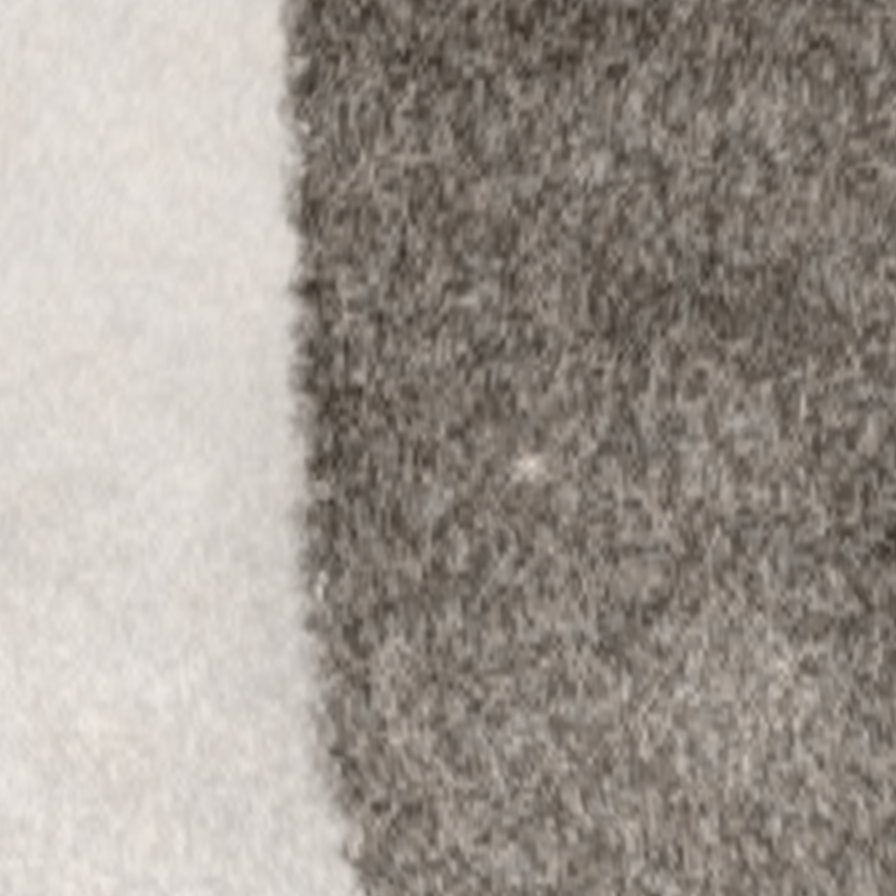
A three.js fragment shader for this texture:

```glsl
varying vec2 vUv;

#define CREAM vec3(0.872, 0.850, 0.828)
#define WOOL vec3(0.490, 0.457, 0.425)
#define COOL_SHADE vec3(0.97, 1.0, 1.03)
#define FIBRE_FREQ vec2(98.0, 62.0)
#define WOOL_CONTRAST 0.42
#define CREAM_CONTRAST 0.10
#define EDGE_RAGGED 0.018

float hash(vec2 p) {
  vec3 q = fract(vec3(p.xyx) * 0.1031);
  q += dot(q, q.yzx + 33.33);
  return fract((q.x + q.y) * q.z);
}

float noise(vec2 p) {
  vec2 i = floor(p);
  vec2 f = fract(p);
  f = f * f * (3.0 - 2.0 * f);
  return mix(mix(hash(i), hash(i + vec2(1.0, 0.0)), f.x),
             mix(hash(i + vec2(0.0, 1.0)), hash(i + vec2(1.0, 1.0)), f.x), f.y);
}

// Centred layered noise for broad, cloudy variation
float clouds(vec2 p) {
  float sum = 0.0;
  float weight = 0.5;
  for (int i = 0; i < 4; i++) {
    sum += weight * (noise(p) - 0.5);
    p = mat2(0.8, 0.6, -0.6, 0.8) * p * 2.03 + 17.0;
    weight *= 0.5;
  }
  return sum;
}

// Short upright fibres, leaning more toward the bottom
float fibres(vec2 p) {
  p.x += 0.010 * (noise(p * 16.0 + 3.0) - 0.5) + 0.10 * p.y * (1.0 - p.y);
  p.y += 0.008 * (noise(p * 30.0 + 40.0) - 0.5);
  float coarse = noise(p * FIBRE_FREQ) - 0.5;
  float fine = noise(p * FIBRE_FREQ * 1.8 + 61.0) - 0.5;
  float tufts = noise(p * FIBRE_FREQ * 0.5 + 23.0) - 0.5;
  return 0.55 * coarse + 0.45 * fine + 0.18 * tufts;
}

// Soft elliptical patch
float patchAt(vec2 p, vec2 centre, vec2 radius) {
  vec2 d = (p - centre) / radius;
  return exp(-dot(d, d));
}

// Seam between the two cloths, bending right toward the bottom
float seamX(float y) {
  float drop = 1.0 - y;
  return 0.328 + 0.035 * drop + 0.055 * pow(drop, 6.0);
}

vec3 creamCloth(vec2 p, float offset, float grain) {
  float lower = 1.0 - smoothstep(0.1, 0.7, p.y);
  float tone = CREAM_CONTRAST * (grain * (0.7 + 0.5 * lower) + 0.5 * clouds(p * 9.0));
  tone -= 0.030 * patchAt(p, vec2(0.02, 0.41), vec2(0.09, 0.07));
  tone -= 0.035 * patchAt(p, vec2(0.28, 0.15), vec2(0.10, 0.16));
  tone -= 0.035 * patchAt(p, vec2(0.30, 0.42), vec2(0.07, 0.16));
  tone -= (0.045 + 0.035 * lower) * exp(offset * 24.0);
  vec3 tint = vec3(0.022, 0.0, -0.018) * clouds(p * 18.0 + 9.0);
  return CREAM + tone + tint;
}

vec3 woolCloth(vec2 p, float offset, float grain) {
  float tone = WOOL_CONTRAST * grain + 0.10 * clouds(p * 6.0 + 5.0);
  tone += 0.060 * (1.0 - smoothstep(0.10, 0.55, p.y)) - 0.012;

  // Shaded areas
  tone -= 0.050 * patchAt(p, vec2(0.62, 0.97), vec2(0.22, 0.07));
  tone -= 0.055 * patchAt(p, vec2(0.80, 0.66), vec2(0.13, 0.06));
  tone -= 0.045 * patchAt(p, vec2(0.40, 0.47), vec2(0.10, 0.09));
  tone -= 0.060 * patchAt(p, vec2(1.00, 0.38), vec2(0.06, 0.09));
  tone -= 0.055 * exp(-max(offset, 0.0) * 24.0);

  // Brushed highlights and pale tufts
  tone += 0.055 * patchAt(p, vec2(0.83, 0.22), vec2(0.12, 0.11));
  tone += 0.030 * patchAt(p, vec2(0.80, 0.50), vec2(0.14, 0.08));
  tone += 0.050 * patchAt(p, vec2(0.44, 0.81), vec2(0.05, 0.035));
  tone += 0.190 * patchAt(p, vec2(0.592, 0.478), vec2(0.016, 0.022));
  tone += 0.130 * patchAt(p, vec2(0.707, 0.897), vec2(0.010, 0.020));
  tone += 0.130 * patchAt(p, vec2(0.626, 0.580), vec2(0.008, 0.020));
  tone += 0.100 * patchAt(p, vec2(0.445, 0.270), vec2(0.018, 0.018));

  float hue = clouds(p * 34.0 + 31.0);
  return (WOOL + tone) * mix(vec3(1.0), COOL_SHADE, hue * 2.0);
}

void main() {
  vec2 p = vUv;
  float grain = fibres(p);

  // Frayed seam, softest in its lower half
  float fray = noise(vec2(p.x * 24.0, p.y * 40.0)) - 0.5;
  fray += 0.6 * (noise(p * vec2(80.0, 90.0) + 12.0) - 0.5);
  float offset = p.x - seamX(p.y) + EDGE_RAGGED * fray;
  float softness = mix(0.019, 0.036, patchAt(p, vec2(0.35, 0.27), vec2(1.0, 0.22)));
  float cover = smoothstep(-softness * 1.3, softness * 0.7, offset);

  vec3 cream = creamCloth(p, min(offset, 0.0), grain);
  vec3 wool = woolCloth(p, offset, grain);
  vec3 colour = mix(cream, wool, cover);

  // Pale loops caught along the seam
  float loops = smoothstep(0.58, 0.85, noise(vec2(p.x * 40.0, p.y * 42.0 + 7.0)));
  float loopDistance = (offset - 0.007) / 0.009;
  colour += 0.18 * loops * exp(-loopDistance * loopDistance);

  gl_FragColor = vec4(clamp(colour, 0.0, 1.0), 1.0);
}
```
